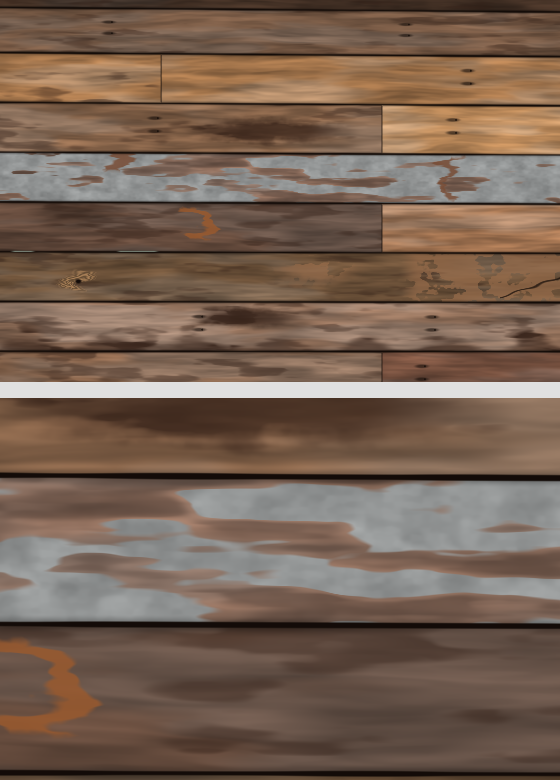
Top, the full canvas; bottom, a detail of the centre.
Reproduce this texture procedurally as a WebGL 1 fragment shader.

```glsl
precision highp float;
uniform vec2 u_resolution;

const float PITCH = 0.1295;
const vec3 SEAM = vec3(0.075, 0.045, 0.03);
const vec3 STAIN = vec3(0.20, 0.125, 0.09);
const vec3 RUST = vec3(0.60, 0.35, 0.18);
const vec3 PAINT = vec3(0.57, 0.58, 0.58);

float hash(vec2 p) {
  return fract(sin(dot(p, vec2(127.1, 311.7))) * 43758.55);
}

// Cellular noise: random cell values blended by distance to their points
float cells(vec2 p) {
  vec2 base = floor(p), f = p - base;
  float sum = 0.0, total = 0.0;
  for (int j = -1; j <= 1; j++) {
    for (int i = -1; i <= 1; i++) {
      vec2 o = vec2(float(i), float(j)), id = base + o;
      vec2 d = o + 0.2 + 0.6 * vec2(hash(id), hash(id + 37.0)) - f;
      float w = exp(-5.0 * dot(d, d));
      sum += w * hash(id + 71.0);
      total += w;
    }
  }
  return sum / total;
}

float layered(vec2 p) {
  return 0.55 * cells(p) + 0.29 * cells(p * 2.0 + 17.0) + 0.16 * cells(p * 4.0 + 43.0);
}

float waves(vec2 p, float seed) {
  return sin(p.x * 5.0 + seed) + 0.5 * sin(p.x * 12.3 + p.y * 30.0 + seed * 2.0)
       + 0.25 * sin(p.x * 27.0 - p.y * 55.0 + seed * 3.0);
}

float isRow(float row, float n) { return 1.0 - step(0.5, abs(row - n)); }

// Soft ellipse, 1 at the centre
float blob(vec2 p, vec2 centre, vec2 radius) {
  return 1.0 - smoothstep(0.3, 1.0, length((p - centre) / radius));
}

float box(vec2 p, vec2 centre, vec2 halfSize, float blur) {
  vec2 d = abs(p - centre) - halfSize;
  return 1.0 - smoothstep(-blur, blur, max(d.x, d.y));
}

// Rows count upward from the bottom; "right" is 1 past the butt joint
vec3 boardTone(float row, float right) {
  if (row < 0.5) return mix(vec3(0.50, 0.37, 0.28), vec3(0.47, 0.32, 0.25), right);
  if (row < 1.5) return vec3(0.56, 0.43, 0.345);
  if (row < 2.5) return vec3(0.445, 0.335, 0.235);
  if (row < 3.5) return mix(vec3(0.39, 0.29, 0.235), vec3(0.66, 0.47, 0.33), right);
  if (row < 4.5) return vec3(0.56, 0.41, 0.33);
  if (row < 5.5) return mix(vec3(0.54, 0.40, 0.295), vec3(0.75, 0.55, 0.36), right);
  if (row < 6.5) return vec3(0.65, 0.465, 0.30);
  if (row < 7.5) return vec3(0.46, 0.345, 0.265);
  return vec3(0.29, 0.21, 0.16);
}

float jointPosition(float row) {
  float middle = isRow(row, 0.0) + isRow(row, 3.0) + isRow(row, 5.0);
  return mix(mix(9.0, 0.422, isRow(row, 6.0)), 1.0, middle);
}

vec3 woodGrain(vec3 tone, vec2 q, float seed) {
  vec2 w = q + vec2(0.0, 0.004 * waves(q, seed));
  float broad = layered(w * vec2(3.0, 20.0) + seed);
  float fine = layered(w * vec2(6.0, 48.0) + seed * 3.0);
  float rings = sin(w.y * 330.0 + broad * 26.0);
  float shade = 1.0 + 0.5 * (broad - 0.5) + 0.65 * (fine - 0.5) + 0.03 * rings;
  vec3 faded = mix(tone, vec3(dot(tone, vec3(0.35, 0.45, 0.2))), 0.3);
  return mix(tone, faded, smoothstep(0.4, 0.65, broad)) * shade;
}

// Old nail holes in pairs, each with a dark smear along the grain
float nailHoles(vec2 q, float row, float px) {
  float mark = 0.0;
  for (int i = 0; i < 4; i++) {
    float side = mod(float(i), 2.0), group = floor(float(i) * 0.5);
    float pick = hash(vec2(row * 3.0 + 2.0, group + 5.0));
    vec2 centre = vec2(0.08 + 0.75 * group + 0.5 * pick, 0.034 * side - 0.008);
    float dot0 = 1.0 - smoothstep(0.0035 - px, 0.0035 + px, length(q - centre));
    float smear = 0.65 * blob(q, centre - vec2(0.008, 0.0), vec2(0.025, 0.007));
    mark = max(mark, max(dot0, smear) * step(0.35, pick));
  }
  return mark;
}

void main() {
  vec2 p = gl_FragCoord.xy / u_resolution.y;
  float px = 1.0 / u_resolution.y;
  float y = p.y * (1.0 + 0.0125 * (gl_FragCoord.x / u_resolution.x - 0.5));
  float level = (y + 0.012 * smoothstep(0.87, 0.97, y) - 0.08) / PITCH + 1.0;
  float row = floor(level), v = fract(level);
  vec2 q = vec2(p.x, (v - 0.5) * PITCH);
  float joint = jointPosition(row), right = step(joint, p.x);
  float seed = row * 13.7 + right * 5.3;

  vec3 color = woodGrain(boardTone(row, right), q, seed);
  float patches = layered(q * vec2(8.0, 42.0) + seed);
  float ragged = layered(q * vec2(30.0, 45.0) + seed);
  vec2 rough = q + vec2(0.12, 0.025) * (patches - 0.5) + 0.02 * (ragged - 0.5);

  // Weather stains and warm bare areas
  float stain = 0.4 * smoothstep(0.56, 0.76, patches) * (1.0 - right);
  stain += isRow(row, 5.0) * 0.9 * blob(rough, vec2(0.70, -0.008), vec2(0.24, 0.045));
  float scallop = 0.16 + 0.12 * sin(p.x * 28.0) + 0.4 * (patches - 0.5);
  stain += isRow(row, 1.0) * 0.65 * (1.0 - smoothstep(scallop - 0.1, scallop + 0.12, v));
  stain += isRow(row, 1.0) * 0.7 * blob(rough, vec2(0.65, 0.026), vec2(0.16, 0.04));
  color = mix(color, STAIN, clamp(stain, 0.0, 0.85) * (0.65 + 0.5 * patches));
  float bare = smoothstep(0.45, 0.52, ragged + 0.1 * smoothstep(1.0, 1.12, p.x))
             * max(smoothstep(1.04, 1.1, p.x), blob(rough, vec2(0.82, 0.02), vec2(0.13, 0.05)));
  color = mix(color, vec3(0.59, 0.42, 0.29), 0.7 * bare * isRow(row, 2.0));

  // Flaking paint, with rust runs
  float wear = patches + 0.06 * sin(p.x * 4.2 - 1.4) - 0.05 * v;
  float paint = isRow(row, 4.0) * (1.0 - 0.85 * smoothstep(0.53, 0.60, wear));
  color = mix(color, PAINT * (0.82 + 0.36 * ragged), paint);
  float run = max(box(rough, vec2(0.295, 0.04), vec2(0.022, 0.024), 0.006),
                  box(rough, vec2(1.172, 0.0), vec2(0.012, 0.055), 0.006));
  color = mix(color, vec3(0.47, 0.30, 0.21), 0.85 * run * isRow(row, 4.0));
  run = box(rough, vec2(0.517, 0.012), vec2(0.018, 0.045), 0.005);
  color = mix(color, RUST, 0.85 * run * isRow(row, 3.0));

  // Knot, crack and nail holes
  vec2 knot = vec2(0.205, -0.012);
  float ring = 0.8 + 0.2 * sin(length(rough - knot) * 650.0);
  color = mix(color, vec3(0.66, 0.50, 0.34) * ring, isRow(row, 2.0) * blob(rough, knot, vec2(0.04)));
  color = mix(color, SEAM, isRow(row, 2.0) * blob(q, knot, vec2(0.012, 0.008)));
  float crack = abs(q.y + 0.055 - 0.4 * (p.x - 1.31) - 0.005 * waves(q * 4.0, 1.0));
  crack = (1.0 - smoothstep(0.0005, 0.0012 + px, crack)) * step(1.31, p.x);
  color = mix(color, SEAM, 0.7 * crack * isRow(row, 2.0));
  float bareRow = isRow(row, 3.0) + isRow(row, 4.0) + isRow(row, 2.0);
  color = mix(color, SEAM, 0.9 * nailHoles(q, row, px) * (1.0 - bareRow));

  // Board edges, butt joints and light through the gaps
  float edge = min(v, 1.0 - v) * PITCH;
  color *= mix(0.72, 1.0, smoothstep(0.0, 0.009, edge));
  float halfGap = 0.0014 + 0.0016 * cells(vec2(p.x * 7.0, floor(level + 0.5) * 9.0));
  float gap = 1.0 - smoothstep(halfGap - px, halfGap + px, edge);
  float butt = 1.0 - smoothstep(0.0012 - px, 0.0012 + px, abs(p.x - joint));
  color = mix(color, SEAM, max(gap, butt * 0.8));
  float slit = max(box(p, vec2(0.06, p.y), vec2(0.027, 1.0), 0.008),
                   box(p, vec2(0.36, p.y), vec2(0.05, 1.0), 0.008));
  color = mix(color, vec3(0.66, 0.74, 0.68), 0.75 * slit * gap * isRow(row, 3.0) * step(v, 0.5));
  gl_FragColor = vec4(clamp(color, 0.0, 1.0), 1.0);
}
```
